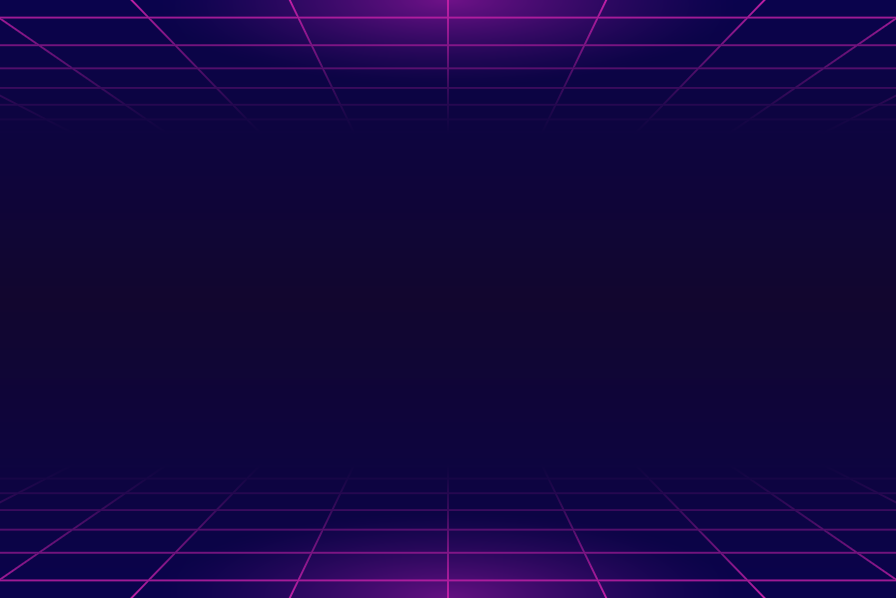
Write a Shadertoy shader that draws this background.

```glsl
// Neon perspective grids on a floor and ceiling, fading into a dark violet middle.

#define HORIZON 0.547        // depth of the vanishing point from either edge
#define COLUMN_STEP 0.4838   // column spacing per unit of depth
#define ROW_STEP 0.1895      // row spacing in inverse depth
#define ROW_START 1.932      // inverse depth of the nearest row
#define LINE_WIDTH 0.0032
#define FADE_HEIGHT 0.225    // reach of the grid from each edge
#define GLOW_RADIUS vec2(0.49, 0.145)
#define EDGE_COLOR vec3(0.038, 0.012, 0.300)
#define MIDDLE_COLOR vec3(0.070, 0.025, 0.182)
#define GLOW_COLOR vec3(0.48, 0.075, 0.56)
#define LINE_COLOR vec3(0.80, 0.13, 0.67)

// Antialiased repeated line; slope is the gradient of its coordinate.
float gridLine(float coordinate, float slope, float pixel) {
    float distanceToLine = abs(fract(coordinate + 0.5) - 0.5) / slope;
    return clamp((0.5 * LINE_WIDTH - distanceToLine) / pixel + 0.5, 0.0, 1.0);
}

// Rows and columns of a plane seen in perspective.
float perspectiveGrid(float x, float edgeDistance, float pixel) {
    float depth = HORIZON - edgeDistance;
    float row = (1.0 / depth - ROW_START) / ROW_STEP;
    float rowSlope = 1.0 / (depth * depth * ROW_STEP);
    float column = x / (depth * COLUMN_STEP);
    float columnSlope = length(vec2(1.0, x / depth)) / (depth * COLUMN_STEP);
    return max(gridLine(row, rowSlope, pixel),
               gridLine(column, columnSlope, pixel));
}

void mainImage(out vec4 fragColor, in vec2 fragCoord) {
    float pixel = 1.0 / iResolution.y;
    float x = (fragCoord.x - 0.5 * iResolution.x) * pixel;
    float y = fragCoord.y * pixel;
    float edgeDistance = min(y, 1.0 - y);

    // Vertical background gradient, mirrored about the middle
    vec3 color = mix(EDGE_COLOR, MIDDLE_COLOR, 2.0 * edgeDistance);

    // Elliptical glow centred on each edge, a little weaker below
    float radius = length(vec2(x, edgeDistance) / GLOW_RADIUS);
    float glow = pow(max(1.0 - radius, 0.0), 1.35);
    glow *= y > 0.5 ? 0.90 : 0.80;
    color = mix(color, GLOW_COLOR, glow);

    // Grid fading toward the middle
    float fade = max(1.0 - edgeDistance / FADE_HEIGHT, 0.0);
    float grid = perspectiveGrid(x, edgeDistance, pixel);
    color = mix(color, LINE_COLOR, grid * 0.92 * pow(fade, 1.3));

    fragColor = vec4(color, 1.0);
}
```
